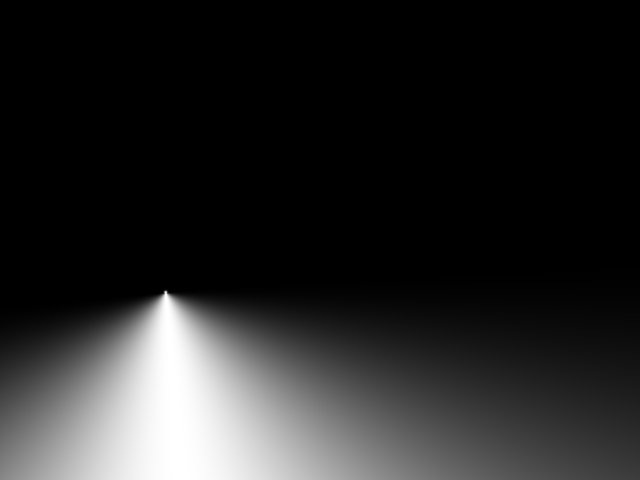
Give the GLSL for this background, as a Shadertoy shader.

```glsl
// Brightness of a wide cone of light, falling off with the angle from its axis
float coneLight(vec2 offset, vec2 axis, float falloff) {
    float alignment = dot(offset, axis) / max(length(offset), 1e-4);
    return pow(max(alignment, 0.0), falloff);
}

// Soft round point of light
float glowDot(vec2 offset, float radius) {
    return exp(-dot(offset, offset) / (radius * radius));
}

// Unit vector pointing down, swung to the right by the given angle
vec2 downwardAxis(float tilt) {
    return vec2(sin(tilt), -cos(tilt));
}

void mainImage(out vec4 fragColor, in vec2 fragCoord) {
    const vec2 lampPosition = vec2(0.259, 0.391);
    const vec3 lampColor = vec3(1.0);
    const float beamTilt = radians(4.5);
    const float beamFalloff = 1.75;
    const float sourceRadius = 0.0032;

    // Offset from the lamp, in units of the canvas height
    vec2 offset = (fragCoord - lampPosition * iResolution.xy) / iResolution.y;

    // Beam and its bright source
    float beam = coneLight(offset, downwardAxis(beamTilt), beamFalloff);
    float source = glowDot(offset, sourceRadius);
    float light = max(beam, source);

    fragColor = vec4(lampColor * light, 1.0);
}
```
